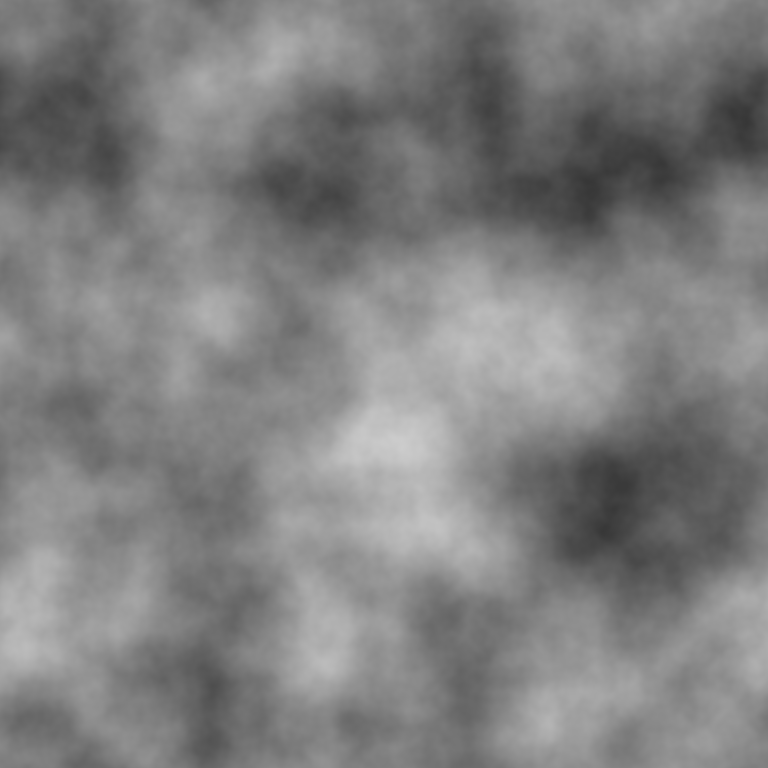
A Shadertoy shader for this texture:

```glsl
const int   BASE_CELLS = 3;      // cells across the tile in the coarsest layer
const int   OCTAVES    = 6;
const float GAIN       = 0.49;   // amplitude ratio between layers
const float MEAN_GREY  = 0.5;
const float CONTRAST   = 0.51;
const float DARKEST    = 0.14;
const float BRIGHTEST  = 0.84;
const float SPREAD     = 0.5;    // how far gradients stray from the diagonals
const uint  SEED       = 17u;

// Integer hash giving a unit gradient near one of the four diagonals
vec2 latticeGradient(ivec2 cell, int period, uint layer) {
    uvec2 p = uvec2((cell + period) % period);
    uint h = p.x * 1597334677u ^ p.y * 3812015801u ^ (layer + SEED) * 2798796415u;
    h = (h ^ (h >> 16)) * 2146121005u;
    h = (h ^ (h >> 15)) * 2221713035u;
    h ^= h >> 16;
    vec2 square = vec2(h & 65535u, h >> 16) / 32767.5 - 1.0;
    vec2 diagonal = vec2(square.x < 0.0 ? -1.0 : 1.0, square.y < 0.0 ? -1.0 : 1.0);
    return normalize(mix(diagonal, square, SPREAD));
}

// Gradient noise that wraps after a whole number of cells
float wrappedNoise(vec2 p, int period, uint layer) {
    ivec2 cell = ivec2(floor(p));
    vec2 f = fract(p);
    vec2 fade = f * f * f * (f * (f * 6.0 - 15.0) + 10.0);
    float a = dot(latticeGradient(cell, period, layer), f);
    float b = dot(latticeGradient(cell + ivec2(1, 0), period, layer), f - vec2(1, 0));
    float c = dot(latticeGradient(cell + ivec2(0, 1), period, layer), f - vec2(0, 1));
    float d = dot(latticeGradient(cell + ivec2(1, 1), period, layer), f - vec2(1, 1));
    return mix(mix(a, b, fade.x), mix(c, d, fade.x), fade.y);
}

// Sum of layers, each twice as fine as the one before
float cloud(vec2 uv) {
    float total = 0.0;
    float amplitude = 1.0;
    int cells = BASE_CELLS;
    for (int i = 0; i < OCTAVES; i++) {
        total += amplitude * wrappedNoise(uv * float(cells), cells, uint(i));
        amplitude *= GAIN;
        cells *= 2;
    }
    return total;
}

void mainImage(out vec4 fragColor, in vec2 fragCoord) {
    vec2 uv = fragCoord / iResolution.xy;
    float grey = clamp(MEAN_GREY + CONTRAST * cloud(uv), DARKEST, BRIGHTEST);
    fragColor = vec4(vec3(grey), 1.0);
}
```
